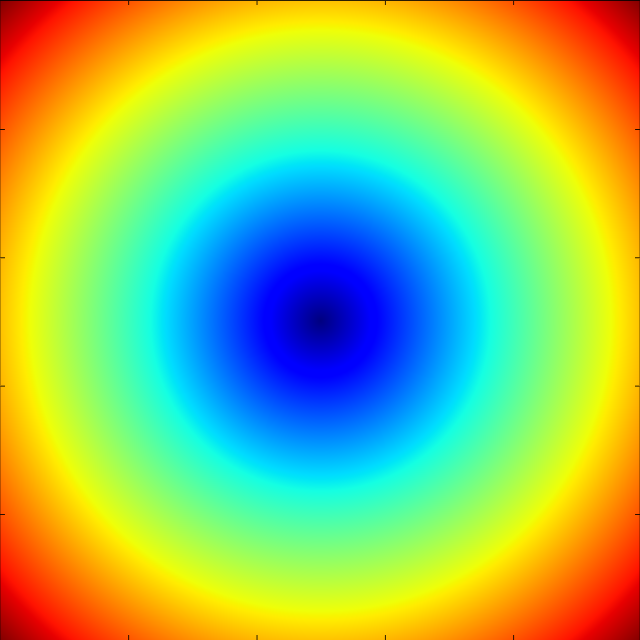
A WebGL 2 fragment shader for this background:

```glsl
#version 300 es
precision highp float;
// Draws a radial heat map: distance from the centre runs through a rainbow
// ramp from navy to dark red, built from one clamped linear ramp per channel.
// A fine dark frame with evenly spaced inward tick marks lies on top.
uniform vec2 u_resolution;
out vec4 fragColor;

// Linear ramp from 0 at a to 1 at b; falls when a is greater than b
float ramp(float a, float b, float t) {
    return clamp((t - a) / (b - a), 0.0, 1.0);
}

// Rainbow scale: dark blue, blue, cyan, yellow, red, dark red
vec3 rainbow(float t) {
    float red = ramp(0.35, 0.66, t) - 0.5 * ramp(0.89, 1.0, t);
    float green = ramp(0.125, 0.375, t) * ramp(0.91, 0.64, t);
    float blue = (0.5 + 0.5 * ramp(0.0, 0.11, t)) * ramp(0.65, 0.34, t);
    return vec3(red, green, blue);
}

// Smooth coverage of a shape from its signed distance
float coverage(float dist, float pixel) {
    return clamp(0.5 - dist / pixel, 0.0, 1.0);
}

void main() {
    vec2 uv = gl_FragCoord.xy / u_resolution;
    float pixel = 1.0 / min(u_resolution.x, u_resolution.y);

    // Radial field, reaching 1 in the top left corner
    vec2 center = vec2(0.501, 0.4987);
    float t = length(uv - center) / length(vec2(0.0, 1.0) - center);
    vec3 color = rainbow(t);

    // Distance to the nearest of four ticks on each axis, counted from top left
    vec2 fromTopLeft = vec2(uv.x, 1.0 - uv.y);
    vec2 index = clamp(round(fromTopLeft / 0.2005), 1.0, 4.0);
    vec2 tick = abs(fromTopLeft - index * 0.2005 - vec2(0.0006, 0.0018)) - 0.00065;

    // Ticks reach a short way in from the edges they stand on
    vec2 edge = min(uv, 1.0 - uv);
    vec2 tickBox = max(tick, edge.yx - 0.0075);
    float ticks = coverage(min(tickBox.x, tickBox.y), pixel);

    // The frame is firm along the top and faint on the two sides
    float top = coverage(1.0 - uv.y - 0.0013, pixel);
    float sides = 0.5 * coverage(edge.x - 0.0009, pixel);
    float ink = max(ticks, max(top, sides));

    fragColor = vec4(mix(color, vec3(0.0), ink), 1.0);
}
```
